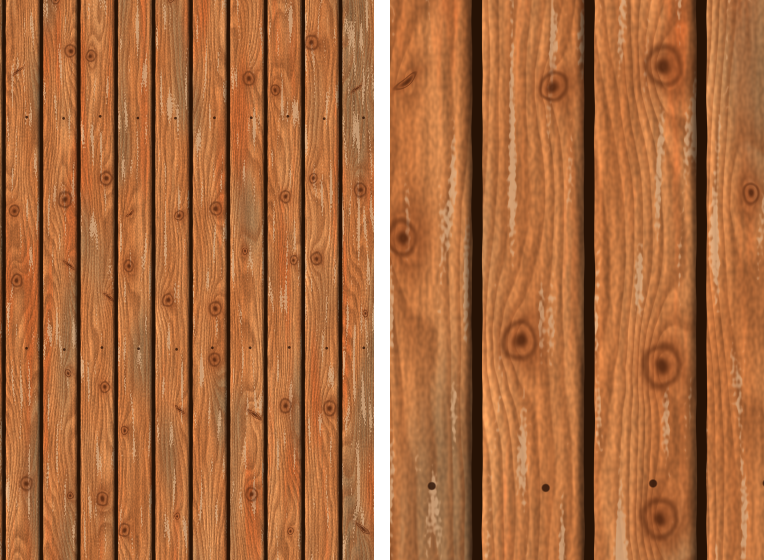
Left: the whole. Right: its middle third, enlarged.
Give the GLSL for this texture, as a Shadertoy shader.

```glsl
// Ten weathered vertical timber boards with dark gaps, knots and nail rows.
// Growth rings are contour lines of a noise field that knots push aside;
// stains, worn flecks and fibres are stretched gradient noise over the boards.

const float BOARDS = 10.0;       // boards across the canvas
const float FIRST_GAP = 0.011;   // centre of the first gap, canvas widths
const float GAP_HALF = 0.046;    // half gap width, board widths
const float KNOT_SPACING = 2.9;  // length of one knot cell, board widths
const float NAIL_SPACING = 6.17; // distance between nail rows, board widths
const float NAIL_ROW = 5.66;     // height of the lower nail row

const vec3 AMBER = vec3(0.76, 0.45, 0.24);
const vec3 HONEY = vec3(0.87, 0.59, 0.36);
const vec3 UMBER = vec3(0.55, 0.31, 0.16);
const vec3 RUST = vec3(0.77, 0.36, 0.16);
const vec3 SILVER = vec3(0.55, 0.43, 0.30);
const vec3 WORN = vec3(0.84, 0.67, 0.51);
const vec3 BARK = vec3(0.30, 0.14, 0.06);
const vec3 GAP_DARK = vec3(0.15, 0.07, 0.02);

vec2 hash2(vec2 p) {
    vec3 q = fract(p.xyx * vec3(0.1031, 0.1030, 0.0973));
    q += dot(q, q.yzx + 33.33);
    return fract((q.xx + q.yz) * q.zy);
}

float cornerSlope(vec2 cell, vec2 offset) {
    float angle = 6.2832 * hash2(cell).x;
    return dot(vec2(cos(angle), sin(angle)), offset);
}

// Gradient noise, roughly -0.7 to 0.7
float noise(vec2 p) {
    vec2 i = floor(p), f = p - i;
    vec2 w = f * f * f * (f * (f * 6.0 - 15.0) + 10.0);
    vec2 e = vec2(1.0, 0.0);
    return mix(mix(cornerSlope(i, f), cornerSlope(i + e, f - e), w.x),
               mix(cornerSlope(i + e.yx, f - e.yx), cornerSlope(i + 1.0, f - 1.0), w.x), w.y);
}

// Noise drawn out along the board, different on each one
float streak(vec2 p, vec2 scale, float seed) {
    return noise(p * scale + vec2(seed * 17.3, seed * 9.7) + 60.0);
}

// Knots of one board: x = ring offset, y = dark core, z = stain halo, w = rim
vec4 knots(vec2 p, float id) {
    vec4 sum = vec4(0.0);
    p += 0.035 * vec2(noise(p * 5.0 + id * 3.0), noise(p * 5.0 - id * 7.0 + 40.0));
    for (int k = -1; k <= 1; k++) {
        float cell = floor(p.y / KNOT_SPACING) + float(k);
        vec2 place = hash2(vec2(cell + 11.0, id * 7.0 + 3.0));
        vec2 kind = hash2(vec2(cell + 47.0, id * 5.0 + 21.0));
        if (kind.y > 0.85) continue;
        float radius = mix(0.07, 0.19, kind.x);
        vec2 d = p - vec2((place.x - 0.5) * 0.6, (cell + 0.15 + 0.7 * place.y) * KNOT_SPACING);
        // Some knots are cut lengthwise and show as slanted scars
        float scar = step(kind.y, 0.17);
        d.y += scar * d.x * (place.x > 0.5 ? 0.7 : -0.7);
        float dist = length(d * vec2(1.0, mix(0.85, 2.6, scar))) / radius;
        float flow = length(d * vec2(1.0, 0.45)) / radius;
        sum.x += 24.0 * radius * exp(-0.65 * flow);
        sum.y += 1.0 - smoothstep(0.1, mix(0.55, 0.9, scar), dist);
        sum.z += exp(-0.5 * dist * dist);
        sum.w += smoothstep(0.65, 0.9, dist) * (1.0 - smoothstep(0.9, 1.2, dist));
    }
    return sum;
}

// Late wood darkens slowly, then ends sharply; dense rings fade to their mean
float growthRing(float rings) {
    float t = fract(rings);
    float line = smoothstep(0.1, 0.8, t) * (1.0 - smoothstep(0.8, 1.0, t));
    return mix(line, 0.45, smoothstep(0.35, 0.9, fwidth(rings)));
}

vec3 boardColour(vec2 p, float id) {
    vec2 trait = hash2(vec2(id + 5.0, 31.0));
    float aged = smoothstep(8.5, 9.0, id); // the last board is the most weathered
    vec4 knot = knots(p, id);

    float wild = mix(1.5, 7.0, trait.x);
    float rings = p.x * 8.0 + wild * streak(p, vec2(1.5, 0.28), id)
                + 0.5 * streak(p, vec2(4.0, 1.1), id) + knot.x;
    float fibre = streak(p, vec2(15.0, 0.9), id) + 0.6 * streak(p, vec2(27.0, 4.0), id);
    float grit = noise(p * vec2(31.0, 17.0) + id * 13.0);

    vec3 wood = mix(AMBER, HONEY, clamp(0.25 + 0.45 * trait.y + streak(p, vec2(2.0, 0.35), id + 20.0), 0.0, 1.0));
    float rust = smoothstep(0.08, 0.45, streak(p, vec2(2.6, 0.2), id + 40.0) + 0.15 * fibre);
    float grey = smoothstep(0.08, 0.5, streak(p, vec2(1.1, 0.25), id + 60.0) + 0.15 * fibre + 0.3 * aged);
    wood = mix(wood, RUST, 0.65 * rust);
    wood = mix(wood, SILVER, 0.75 * grey);
    wood = mix(wood, UMBER, 0.55 * growthRing(rings));
    wood *= 1.0 + 0.20 * fibre + 0.16 * grit;

    // Paint and surface worn to pale flecks
    float fleck = streak(p, vec2(9.0, 0.8), id + 80.0) + 0.25 * grit + 0.12 * aged;
    wood = mix(wood, WORN, 0.75 * smoothstep(0.26, 0.48, fleck));

    wood = mix(wood, RUST * 0.72, 0.5 * min(knot.z, 1.0));
    wood = mix(wood, BARK, clamp(0.8 * knot.y + 0.45 * knot.w, 0.0, 0.9));
    return wood;
}

void mainImage(out vec4 fragColor, in vec2 fragCoord) {
    vec2 p = (fragCoord / iResolution.x - vec2(FIRST_GAP, 0.0)) * BOARDS;
    float pixel = BOARDS / iResolution.x;
    float id = floor(p.x), u = p.x - id;
    vec2 local = vec2(u - 0.5, p.y);
    vec3 colour = boardColour(local, id);

    // One nail per board in each row, slightly out of line
    vec2 jitter = hash2(vec2(id + 70.0, floor(p.y / NAIL_SPACING))) - 0.5;
    float row = mod(p.y - NAIL_ROW + 0.5 * NAIL_SPACING, NAIL_SPACING) - 0.5 * NAIL_SPACING;
    float nail = length(vec2(local.x - 0.09, row) - 0.07 * jitter);
    colour = mix(colour, BARK * 0.6, 0.85 * (1.0 - smoothstep(0.03 - 0.5 * pixel, 0.04 + 0.5 * pixel, nail)));

    // Rounded edges: lit on the left, shaded on the right, then the gap
    float ragged = 0.012 * streak(p, vec2(0.0, 3.0), id);
    float edge = min(u, 1.0 - u) + ragged;
    colour *= 1.0 + 0.10 * (1.0 - smoothstep(0.06, 0.17, u));
    colour *= 1.0 - 0.55 * smoothstep(0.86, 0.96, u);
    float board = smoothstep(GAP_HALF - 0.7 * pixel, GAP_HALF + 0.7 * pixel, edge);
    fragColor = vec4(mix(GAP_DARK, colour, board), 1.0);
}
```
